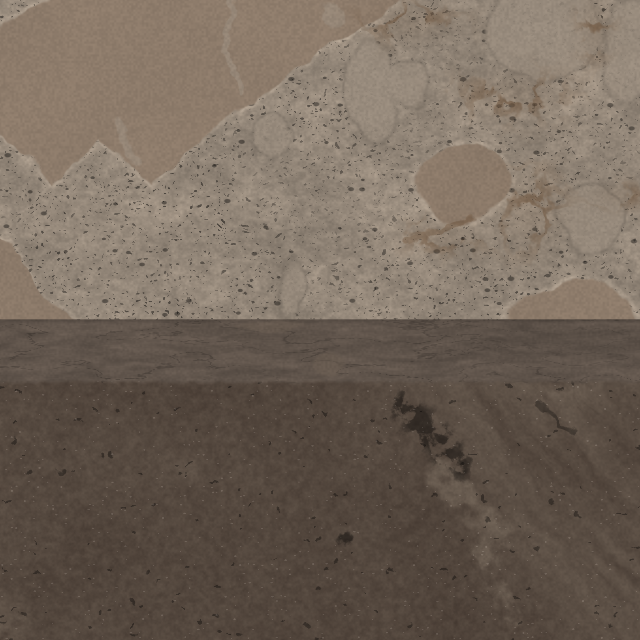
A Shadertoy shader for this texture:

```glsl
// Weathered plaster wall above a stone ledge and a dark grainy floor
#define LEDGE_TOP 0.501
#define LEDGE_BOTTOM 0.403
#define PLASTER vec3(.585, .535, .48)
#define TAN vec3(.55, .48, .415)
#define RUST vec3(.42, .32, .23)
#define LEDGE vec3(.375, .33, .295)
#define FLOOR_DARK vec3(.285, .238, .205)
#define FLOOR_LIGHT vec3(.40, .35, .305)
#define GRAIN 0.09
#define EDGE 0.0025

float hash(vec2 p) {
  vec3 q = fract(p.xyx * .1031);
  q += dot(q, q.yzx + 33.33);
  return fract((q.x + q.y) * q.z);
}
float noise(vec2 p) {
  vec2 i = floor(p), f = fract(p);
  f = f * f * (3. - 2. * f);
  return mix(mix(hash(i), hash(i + vec2(1, 0)), f.x),
             mix(hash(i + vec2(0, 1)), hash(i + vec2(1, 1)), f.x), f.y);
}
// Fractal noise centred on zero
float fbm(vec2 p) {
  float sum = -.48, amp = .5;
  for (int i = 0; i < 5; i++) {
    sum += amp * noise(p);
    p = mat2(1.6, 1.2, -1.2, 1.6) * p + 3.7;
    amp *= .5;
  }
  return sum;
}
vec2 warp(vec2 p, float scale, float amount) {
  return p + amount * vec2(fbm(p * scale), fbm(p * scale + 31.));
}
// Ellipse, positive inside: centre x, y and radii
float blob(vec2 p, float x, float y, float rx, float ry) {
  return (1. - length((p - vec2(x, y)) / vec2(rx, ry))) * min(rx, ry);
}
float glow(vec2 p, float x, float y, float rx, float ry) {
  vec2 d = (p - vec2(x, y)) / vec2(rx, ry);
  return exp(-dot(d, d));
}
float stroke(vec2 p, float ax, float ay, float bx, float by, float width) {
  vec2 a = vec2(ax, ay), d = vec2(bx, by) - a;
  float h = clamp(dot(p - a, d) / dot(d, d), 0., 1.);
  return 1. - smoothstep(width * .4, width, length(p - a - h * d));
}
float specks(vec2 p, float count, float density) {
  vec2 q = p * count, cell = floor(q);
  vec2 offset = .3 + .4 * vec2(hash(cell + 5.), hash(cell + 17.));
  float r = .12 + .17 * hash(cell + 41.);
  float d = length((fract(q) - offset) * vec2(.8, 1.2));
  return step(1. - density, hash(cell)) * (1. - smoothstep(r * .5, r, d));
}
float fill(float d) { return smoothstep(-EDGE, EDGE, d); }

vec3 wall(vec2 p) {
  vec2 w = warp(p, 14., .045), fine = warp(p, 45., .022);
  // Tan coat with a toothed lower edge
  float teeth = .71 + .14 * abs(fract((w.x - .08) / .16 + .5) - .5);
  float coat = w.y - mix(teeth, .76 + .7 * (w.x - .28), smoothstep(.25, .31, w.x));
  coat = min(coat, .965 + .4 * w.x - w.y);
  coat = max(coat, .63 - 1.15 * w.x - w.y);
  coat = max(coat, blob(w, .725, .72, .07, .062));
  coat = max(coat, blob(w, .89, .5, .1, .06));
  // Pale smooth chips
  float chip = blob(w, .85, .96, .09, .08);
  chip = max(chip, blob(w, .99, .92, .05, .09));
  chip = max(chip, blob(w, .92, .655, .055, .06));
  chip = max(chip, blob(w, .575, .85, .035, .08));
  chip = max(chip, blob(w, .63, .875, .036, .03));
  chip = max(chip, blob(w, .42, .78, .03, .035));
  chip = max(chip, blob(w, .45, .54, .018, .05));
  float rough = (1. - fill(coat)) * (1. - .85 * fill(chip));
  vec3 col = PLASTER * (.99 + .23 * fbm(p * 18.));
  col *= 1. + .24 * rough * fbm(p * vec2(85, 120));
  col = mix(col, PLASTER * 1.03, .65 * fill(chip));
  col = mix(col, TAN * (1. + .08 * fbm(p * 8.)), fill(coat));
  col *= 1. + .09 * exp(-pow(abs(coat + .004) / .004, 2.));
  col *= 1. - .08 * exp(-pow(abs(chip) / .003, 2.));
  // Pits and pale scratches
  float pits = max(specks(fine, 95., .35), .7 * specks(fine + .3, 160., .3));
  col *= 1. - .36 * rough * pits * (.4 + noise(p * 12.));
  col *= 1. - .4 * rough * specks(p, 52., .12);
  float scratch = stroke(fine, .363, 1., .352, .92, .007);
  scratch = max(scratch, stroke(fine, .352, .92, .38, .85, .005));
  scratch = max(scratch, fill(blob(fine, .517, .976, .018, .021)));
  scratch = max(scratch, stroke(fine, .185, .81, .21, .75, .008));
  col = mix(col, PLASTER * 1.04, .6 * scratch);
  // Rusty cracks around the chips
  float zone = glow(p, .64, .965, .07, .03) + glow(p, .93, .96, .025, .05)
    + glow(p, .8, .85, .08, .035) + glow(p, .69, .63, .06, .025)
    + glow(p, .83, .67, .05, .06) + glow(p, .97, .695, .04, .018);
  float ridge = 1. - abs(2. * fbm(w * 17. + 4.));
  float rust = min(zone, 1.) * (.15 + .75 * smoothstep(.86, .97, ridge));
  rust = max(rust, .65 * stroke(fine, .635, .625, .74, .655, .007));
  return mix(col, RUST, .75 * rust);
}
vec3 ledge(vec2 p) {
  vec2 w = warp(p, 9., .035);
  vec3 col = LEDGE * (1. + .32 * fbm(w * vec2(22, 130)));
  float crack = 1. - abs(2. * fbm(w * vec2(10, 55) + 9.));
  col *= 1. - .22 * smoothstep(.95, 1., crack) * noise(p * 15.);
  float pale = fill(max(blob(w, .42, .49, .05, .009), blob(w, .52, .425, .025, .016)));
  col = mix(col, FLOOR_LIGHT * 1.07, .5 * pale);
  col *= 1. - .1 * glow(p, .86, .475, .16, .03);
  return col * (1. - .13 * smoothstep(LEDGE_TOP - .008, LEDGE_TOP, p.y));
}
vec3 ground(vec2 p) {
  vec2 w = warp(p, 16., .05), fine = warp(p, 50., .03);
  float side = smoothstep(-.05, .12, p.x + .75 * p.y - .88);
  float tone = .3 + .55 * fbm(p * 7.) + .22 * side;
  tone += .7 * fbm(p * 115.) * (1. - .45 * side);
  // Slanted streaks and pale veins
  vec2 slant = mat2(.75, -.66, .66, .75) * w;
  tone += .9 * side * fbm(slant * vec2(65, 9));
  float pale = stroke(fine, .685, .26, .775, .16, .032);
  pale = max(pale, stroke(fine, .755, .14, .8, .03, .018));
  pale += .8 * (glow(w, .89, .385, .06, .025) + glow(w, .01, .03, .04, .04));
  pale += .5 * glow(w, .31, .26, .05, .02);
  tone += .65 * pale * smoothstep(-.23, .12, fbm(p * 40.));
  vec3 col = mix(FLOOR_DARK, FLOOR_LIGHT, tone);
  // Broken dark seam and pits
  float seam = stroke(fine, .635, .365, .715, .275, .036);
  seam *= smoothstep(-.05, .07, fbm(p * 48. + 8.));
  seam = max(seam, .7 * stroke(fine, .84, .365, .9, .325, .006));
  seam = max(seam, fill(blob(fine, .538, .158, .011, .008)));
  col *= (1. - .42 * seam) * (1. - .35 * specks(fine, 60., .12));
  return col + .09 * specks(p + .4, 140., .1);
}
void mainImage(out vec4 fragColor, in vec2 fragCoord) {
  vec2 p = fragCoord / iResolution.xy;
  float lip = p.y - LEDGE_BOTTOM + .004 * (noise(p * 90.) - .5);
  vec3 col = mix(ground(p), ledge(p), smoothstep(-.004, .004, lip));
  col = mix(col, wall(p), smoothstep(-.001, .001, p.y - LEDGE_TOP));
  col *= 1. + GRAIN * (noise(p * 300.) - .5);
  fragColor = vec4(col, 1);
}
```
